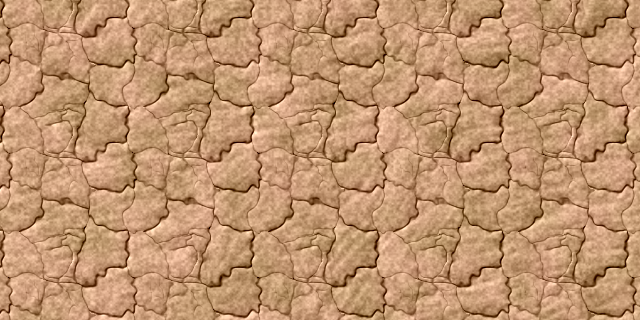
Reproduce this texture procedurally as a Shadertoy shader.

```glsl
// Dry cracked clay: a repeating tile of rounded plates with brushed, grainy faces.

const float CELL = 0.13;            // plate size, in canvas heights
const float TILE = 3.0;             // plates per repeat
const float JITTER = 0.84;          // irregularity of the plates
const float CRACK_WIDTH = 0.052;    // half width, in plates
const float BEVEL_WIDTH = 0.12;     // rounding of plate rims, in plates
const float CRACK_DARKNESS = 0.37;
const float RELIEF = 0.85;
const float STROKE_CONTRAST = 0.25;
const float GRAIN_CONTRAST = 0.27;
const float MOTTLE_CONTRAST = 0.10;
const vec2 LIGHT_DIR = vec2(-0.6, 0.8);
const vec3 CLAY = vec3(0.795, 0.625, 0.478);
const vec3 ROSE_TINT = vec3(0.012, -0.012, 0.012);

float hash(vec2 p) {
    return fract(sin(dot(p, vec2(127.1, 311.7))) * 43758.5453);
}

vec2 hash2(vec2 p) {
    return vec2(hash(p), hash(p + 57.3));
}

// Value noise that repeats after the given period
float noise(vec2 p, float period) {
    vec2 i = floor(p), f = fract(p);
    f = f * f * (3.0 - 2.0 * f);
    vec2 a = mod(i, period), b = mod(i + 1.0, period);
    return mix(mix(hash(a), hash(vec2(b.x, a.y)), f.x),
               mix(hash(vec2(a.x, b.y)), hash(b), f.x), f.y);
}

vec2 site(vec2 id, float period) {
    return 0.5 + JITTER * (hash2(mod(id, period) + 3.7) - 0.5);
}

// Voronoi borders: x = dark crack line, y = wide rounded rim
vec2 cracks(vec2 p, float period, float widen) {
    vec2 base = floor(p), f = fract(p);
    vec2 nearId = vec2(0.0), nearVec = vec2(0.0);
    float best = 9.0;
    for (int y = -1; y <= 1; y++)
    for (int x = -1; x <= 1; x++) {
        vec2 o = vec2(x, y);
        vec2 r = o + site(base + o, period) - f;
        if (dot(r, r) < best) {
            best = dot(r, r);
            nearVec = r;
            nearId = o;
        }
    }
    vec2 result = vec2(0.0);
    for (int y = -2; y <= 2; y++)
    for (int x = -2; x <= 2; x++) {
        vec2 o = nearId + vec2(x, y);
        vec2 r = o + site(base + o, period) - f;
        vec2 across = r - nearVec;
        if (dot(across, across) < 0.0001) continue;
        float d = dot(0.5 * (nearVec + r), normalize(across));
        // Each border has its own depth, shared by both of its plates
        float depth = mix(0.25, 1.0, hash(mod(2.0 * base + nearId + o, 2.0 * period) + 11.0));
        float line = 1.0 - smoothstep(0.1, 1.0, d / (CRACK_WIDTH * widen * (0.6 + 0.5 * depth)));
        result = max(result, depth * vec2(line, exp(-d / (BEVEL_WIDTH * widen))));
    }
    return result;
}

// Main cracks plus finer, patchy ones, all with ragged paths
vec2 grooves(vec2 q) {
    vec2 bend = vec2(noise(q * 2.0, TILE * 2.0), noise(q * 2.0 + 2.5, TILE * 2.0)) - 0.5;
    vec2 ragged = vec2(noise(q * 7.0, TILE * 7.0), noise(q * 7.0 + 9.5, TILE * 7.0)) - 0.5;
    vec2 w = q + 0.34 * bend + 0.13 * ragged;
    float patches = smoothstep(0.45, 0.75, noise(q + 0.4, TILE));
    return max(cracks(w, TILE, 1.0), 0.6 * patches * cracks(w * 2.0, TILE * 2.0, 1.5));
}

// Streaks stretched along a direction
float strokes(vec2 p, float angle) {
    vec2 along = vec2(cos(angle), sin(angle));
    vec2 s = vec2(dot(p, along), dot(p, vec2(-along.y, along.x)));
    return 0.6 * noise(s * vec2(14.0, 62.0), 512.0)
         + 0.4 * noise(s * vec2(30.0, 105.0) + 31.0, 512.0);
}

void mainImage(out vec4 fragColor, in vec2 fragCoord) {
    vec2 p = fragCoord / iResolution.y;
    vec2 q = p / CELL;

    // Cracks and light falling across the rims
    vec2 groove = grooves(q);
    float slope = grooves(q + 0.032 * LIGHT_DIR).y - groove.y;

    // Brushed streaks in two mixed directions
    vec2 curved = p + 0.035 * vec2(noise(p * 6.0, 64.0), noise(p * 6.0 + 20.0, 64.0));
    float turn = smoothstep(0.5, 0.75, noise(p * 4.5 + 7.0, 64.0));
    float streak = mix(strokes(curved, 0.22), strokes(curved, 0.95), turn) - 0.5;

    // Sandy grain and broad mottling
    float grain = 0.6 * noise(p * 115.0, 512.0) + 0.4 * noise(p * 190.0 + 40.0, 512.0) - 0.5;
    float mottle = noise(q * 1.6 + 5.0, 64.0) - 0.5;

    float tone = STROKE_CONTRAST * streak + GRAIN_CONTRAST * grain + MOTTLE_CONTRAST * mottle
               + RELIEF * slope - CRACK_DARKNESS * groove.x - 0.05 * groove.y;
    vec3 color = CLAY + tone + ROSE_TINT * 2.0 * mottle;
    fragColor = vec4(clamp(color, 0.0, 1.0), 1.0);
}
```
